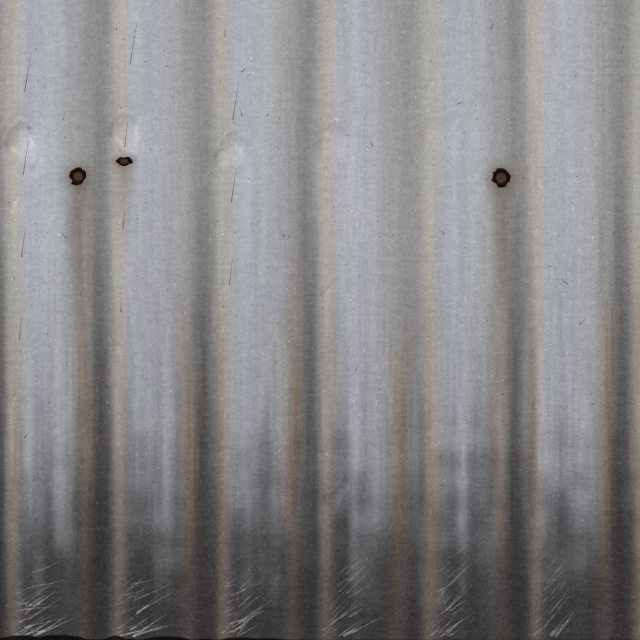
Reproduce this texture procedurally as a Shadertoy shader.

```glsl
// Weathered corrugated metal: six vertical ribs across, with cream and rust flanks.
// A periodic profile sets the shading; soot rises from the foot, where pale scuffs fan out.
// Cellular specks, scratches, creased dents and rusty fixings add the wear.
const float PITCH = 0.163;   // width of one rib
const float SHIFT = 0.007;   // how far the first groove lies left of the edge
const vec3 ZINC   = vec3(0.675, 0.685, 0.715);
const vec3 DULL   = vec3(0.59, 0.58, 0.565);
const vec3 CREAM  = vec3(0.70, 0.68, 0.65);
const vec3 RUST   = vec3(0.57, 0.47, 0.40);
const vec3 SOOT   = vec3(0.20, 0.193, 0.195);
const vec3 SCUFF  = vec3(0.74, 0.73, 0.71);
const vec3 SCRAPE = vec3(0.25, 0.24, 0.23);
const vec3 IRON   = vec3(0.17, 0.12, 0.10);

float hash(vec2 p) {
    p = fract(p * vec2(0.1031, 0.1137));
    p += dot(p, p.yx + 33.33);
    return fract((p.x + p.y) * p.x * 7.31);
}

float noise(vec2 p) {
    vec2 i = floor(p), f = fract(p);
    f = f * f * (3.0 - 2.0 * f);
    return mix(mix(hash(i), hash(i + vec2(1, 0)), f.x),
               mix(hash(i + vec2(0, 1)), hash(i + vec2(1, 1)), f.x), f.y);
}

float bell(float d) { return exp(-d * d); }

// Smooth periodic bump on the rib profile
float band(float phase, float center, float width) {
    return bell((fract(phase - center + 0.5) - 0.5) / width);
}

// Tapered line from a to b, thickest at a
float stroke(vec2 p, vec2 a, vec2 b, float width, float px) {
    vec2 d = b - a;
    float t = clamp(dot(p - a, d) / dot(d, d), 0.0, 1.0);
    float w = width * (1.0 - 0.7 * t);
    return (1.0 - smoothstep(w - px * 0.7, w + px * 0.7, length(p - a - d * t))) * min(1.0, w / px + 0.3);
}

// Signed shading of a pressed dent with a creased rim, lit from the upper left
float dent(vec2 p, vec2 center, vec2 size) {
    vec2 d = (p - center) / size;
    d += 0.3 * sin(d.yx * 2.6 + center * 40.0);
    float rim = bell((length(d) - 0.85) * 6.0) * sin(3.0 * d.x - 4.0 * d.y);
    return (d.x - 0.7 * d.y) * exp(-dot(d, d) * 1.4) + 0.45 * rim;
}

// Sparse short marks, one candidate per cell
float specks(vec2 p, float cells, float share, float len, float px) {
    vec2 id = floor(p * cells);
    float turn = (hash(id + 7.0) - 0.5) * 2.4;
    vec2 a = (id + 0.25 + 0.5 * vec2(hash(id + 13.0), hash(id + 29.0))) / cells;
    vec2 b = a + vec2(sin(turn), cos(turn)) * len * (0.3 + hash(id + 41.0));
    return stroke(p, a, b, 0.0009, px) * step(hash(id + 53.0), share);
}

// Fine pale scuffs fanning from the left flank of a rib foot
float scuffs(vec2 p, float rib, float px) {
    float sum = 0.0, left = (rib + 0.13) * PITCH - SHIFT;
    for (int i = 0; i < 32; i++) {
        vec2 key = vec2(float(i) * 3.0, rib * 17.0 + 5.0);
        float h = hash(key), k = hash(key + 71.0);
        vec2 a = vec2(left + 0.045 * k, 0.006 + 0.125 * h * h);
        float slope = 0.1 + 0.7 * hash(key + 31.0) + 0.12 * rib;
        vec2 b = a + (0.015 + 0.05 * hash(key + 11.0)) * normalize(vec2(1.0, slope));
        p.y += 0.0012 * sin(p.x * 130.0 + h * 6.0) / 8.0;
        sum += stroke(p, a, b, 0.0005 + 0.0014 * k, px) * (0.85 - 0.6 * h);
    }
    return min(sum, 1.0) * (0.35 + 0.65 * noise(p * 200.0)) * (1.0 - 0.08 * rib);
}

// Rusty bolt head in a dark hole, with a stain running below
vec3 fixing(vec3 col, vec2 p, vec2 center, float radius, float px) {
    vec2 d = p - center;
    float r = length(d) + 0.005 * (noise(p * 160.0) - 0.5);
    float stain = bell(d.x / 0.016) * smoothstep(-0.28, 0.0, d.y) * (1.0 - smoothstep(0.0, 0.02, d.y));
    col *= 1.0 - vec3(0.15, 0.18, 0.2) * stain;
    col = mix(col, RUST * 0.7, 0.7 * bell(r / (radius * 1.4)));
    col = mix(col, IRON * 0.55, 1.0 - smoothstep(radius - px, radius + px, r));
    return mix(col, IRON * 1.7, 1.0 - smoothstep(radius * 0.4, radius * 0.75, length(d)));
}

void mainImage(out vec4 fragColor, in vec2 fragCoord) {
    vec2 uv = fragCoord / iResolution.xy;
    float px = 1.0 / min(iResolution.x, iResolution.y), y = uv.y;
    // Rib profile, slightly bent along its height
    float u = (uv.x + SHIFT + 0.002 * sin(y * 9.0 + uv.x * 14.0)) / PITCH;
    float streak = noise(vec2(uv.x * 65.0, y * 3.0)) - 0.5, fine = noise(vec2(uv.x * 210.0, y * 14.0)) - 0.5;
    float groove = band(u, 0.0, 0.11), cream = band(u, 0.17, 0.08), rust = band(u, 0.85, 0.08);
    float depth = 0.95 - 0.6 * bell((floor(u + 0.5) - 4.0) * 1.3);
    // Metal, flanks and grooves
    float age = 1.0 - smoothstep(0.15, 0.85, y), warm = 1.0 - smoothstep(0.2, 0.62, y + 0.3 * streak);
    vec3 col = mix(ZINC, DULL, 0.85 * band(u, 0.92, 0.24));
    col = mix(col, CREAM, 0.75 * cream) * mix(0.86, 1.0, smoothstep(0.2, 0.75, y));
    col = mix(col, RUST, warm * (0.6 * rust + 0.4 * cream));
    col *= 1.0 - groove * depth * (0.12 + 0.38 * age);
    col += (0.06 * streak + 0.045 * fine) * (0.6 + 0.6 * age);
    // Soot climbing from the foot
    float soot = 1.0 - smoothstep(0.02, 0.38, y + 0.1 * streak + 0.08 * (noise(uv * 32.0) - 0.5));
    col = mix(col, SOOT, soot * (0.93 - 0.42 * cream - 0.2 * rust));
    // Dents and thin scratches along the left flanks
    float press = dent(uv, vec2(0.527, 0.225), vec2(0.018, 0.025)), marks = 0.0;
    for (int i = 0; i < 12; i++) {
        float k = float(i), h = hash(vec2(k, 77.0)), x = (k + 0.27) * PITCH - SHIFT;
        press += dent(uv, vec2(x, 0.78 + 0.02 * sin(k * 2.1)), vec2(0.025, 0.036)) * max(0.0, 1.0 - 0.2 * k);
        press += 0.6 * dent(uv, vec2(mod(k, 6.0) * PITCH + 0.02, 0.15 + 0.8 * h), vec2(0.007, 0.009));
        vec2 a = vec2((mod(k, 3.0) + 0.2 + 0.1 * h) * PITCH - SHIFT, 0.47 + 0.043 * k);
        marks += 0.6 * stroke(uv, a, a + vec2(0.012 * h, 0.02 + 0.05 * h), 0.0009, px);
    }
    col *= 1.0 + 0.25 * press;
    marks += 0.7 * specks(uv, 15.0, 0.14, 0.011, px) + 0.5 * specks(uv + 3.0, 45.0, 0.18, 0.002, px);
    col = mix(col, SCRAPE, min(marks, 0.85));
    col += 0.12 * specks(uv + 5.0, 50.0, 0.2, 0.005, px);
    col = mix(col, SCUFF, 0.85 * scuffs(uv, floor(u), px));
    // Fixings, grain and the ragged lower edge
    col = fixing(col, uv, vec2(0.122, 0.724), 0.0125, px);
    col = fixing(col, uv, vec2(0.783, 0.722), 0.014, px);
    col = fixing(col, vec2(uv.x, 0.748 + (y - 0.748) * 1.7), vec2(0.194, 0.748), 0.011, px);
    col += 0.05 * (noise(uv * 390.0) - 0.5) + 0.03 * (noise(uv.yx * vec2(230.0, 90.0)) - 0.5);
    float rim = 0.008 * (1.0 - smoothstep(0.3, 0.5, uv.x)) * noise(vec2(uv.x * 50.0, 2.0));
    fragColor = vec4(clamp(col * mix(0.3, 1.0, smoothstep(rim - px, rim + px, y)), 0.0, 1.0), 1.0);
}
```
